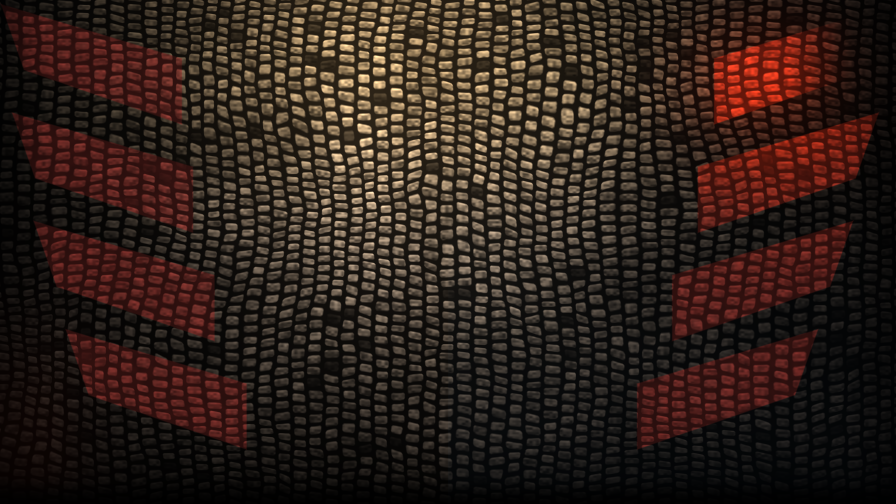
Reproduce this background procedurally as a WebGL 1 fragment shader.

```glsl
precision highp float;
// Dark scaly leather under a warm overhead glow, with four slanted red
// bands down each side. Scales are rounded boxes in staggered, warped
// columns; bands are clipped by straight edges, lights are soft ellipses.

uniform vec2 u_resolution;

const vec2 SCALE_PITCH = vec2(0.0325, 0.0218);
const vec3 GOLD_LIGHT = vec3(0.76, 0.64, 0.46);
const vec3 PALE_LIGHT = vec3(0.73, 0.64, 0.54);
const vec3 AMBIENT = vec3(0.105, 0.092, 0.083);
const vec3 BAND_RED = vec3(0.43, 0.14, 0.125);
const vec3 EMBER = vec3(0.85, 0.17, 0.05);

float hash(vec2 p) {
  vec3 q = fract(vec3(p.xyx) * 0.1031);
  q += dot(q, q.yzx + 33.33);
  return fract((q.x + q.y) * q.z);
}

float noise(vec2 p) {
  vec2 i = floor(p);
  vec2 f = fract(p);
  f = f * f * (3.0 - 2.0 * f);
  float low = mix(hash(i), hash(i + vec2(1.0, 0.0)), f.x);
  float high = mix(hash(i + vec2(0.0, 1.0)), hash(i + 1.0), f.x);
  return mix(low, high, f.y);
}

float glow(vec2 p, vec2 center, vec2 radius) {
  vec2 d = (p - center) / radius;
  return exp(-dot(d, d));
}

float roundedBox(vec2 p, vec2 halfSize, float radius) {
  vec2 d = abs(p) - halfSize + radius;
  return length(max(d, 0.0)) + min(max(d.x, d.y), 0.0) - radius;
}

// Gentle bending of the scale columns and rows.
vec2 warp(vec2 p) {
  vec2 bend = vec2(noise(p * 3.5 + 7.0), noise(p * 4.5 + 31.0)) - 0.5;
  vec2 jitter = vec2(noise(p * 24.0 + 50.0), noise(p * 24.0 + 90.0)) - 0.5;
  return p + 0.055 * bend + 0.009 * jitter + vec2(0.0, 0.06 * p.x);
}

// x: coverage of the scale, y: brightness of its face.
vec2 leather(vec2 p, float pixel) {
  vec2 grid = warp(p) / SCALE_PITCH + 20.0;
  float column = floor(grid.x);
  grid.y += 0.5 * mod(column, 2.0) + 0.25 * hash(vec2(column, 3.0));
  vec2 id = floor(grid);
  vec2 f = fract(grid) - 0.5;
  float seed = hash(id);
  f.y += (hash(id + 17.0) - 0.5) * 0.35 * f.x;
  vec2 halfSize = vec2(0.41, 0.36) - 0.06 * vec2(seed, hash(id + 5.0));
  float d = roundedBox(f * SCALE_PITCH, halfSize * SCALE_PITCH, 0.0045);
  float soft = max(pixel, 0.0016);
  float cover = 1.0 - smoothstep(-soft, soft, d);
  float grain = noise(p * vec2(150.0, 220.0));
  float rim = smoothstep(0.05, 0.3, f.y) - 0.5 * smoothstep(0.1, 0.35, -f.y);
  float face = 0.42 + 0.55 * grain + 0.28 * rim + 0.3 * (seed - 0.5);
  face *= 1.0 - 0.7 * step(0.975, hash(id + 71.0));
  return vec2(cover, max(face, 0.05));
}

// One slanted band; outward is measured from its inner vertical edge.
float band(float outward, float y, float top, float soft) {
  float above = top + 0.30 * outward - y;
  float below = y - (top - 0.131 + 0.345 * outward);
  float outer = 0.359 - 0.35 * (top + 0.107 - y) - outward;
  float inside = min(min(above, below), min(outward, outer));
  return smoothstep(-soft, soft, inside);
}

// Four bands stepping inward; side is 0 at the left and 1 at the right.
float bandStack(float edgeDistance, float y, float side, float soft) {
  vec2 drift = mix(vec2(0.0116, 0.0104), vec2(0.023, 0.0093), side);
  float mask = 0.0;
  for (int i = 0; i < 4; i++) {
    float n = float(i);
    float outward = 0.361 + drift.x * n + drift.y * n * n - edgeDistance;
    float shape = band(outward, y, 0.884 - 0.215 * n, soft);
    float fade = 1.0 - smoothstep(0.12, 0.28, outward);
    shape *= mix(1.0, fade, side * (1.0 - step(0.5, n)));
    mask = max(mask, shape);
  }
  return mask;
}

void main() {
  vec2 p = gl_FragCoord.xy / u_resolution.y;
  float aspect = u_resolution.x / u_resolution.y;
  float pixel = 1.0 / u_resolution.y;
  float right = step(0.5 * aspect, p.x);
  float edgeDistance = mix(p.x, aspect - p.x, right);

  // Broad lamp, ember at the upper right, and dark outer regions.
  float lamp = glow(p, vec2(0.83, 0.79), vec2(0.48, 0.50));
  float haze = glow(p, vec2(0.77, 0.88), vec2(0.34, 0.35));
  float ember = glow(p, vec2(aspect - 0.265, 0.84), vec2(0.16, 0.13));
  float floorFade = smoothstep(0.0, 0.16, p.y);
  vec3 lampColor = mix(PALE_LIGHT, GOLD_LIGHT, smoothstep(0.45, 0.9, p.y));
  vec3 light = lampColor * lamp + AMBIENT * (0.4 + 0.6 * floorFade);
  light *= 0.82 + 0.36 * noise(p * 7.0);

  // Scales and the shadowed channels between them.
  vec2 scales = leather(p, pixel);
  float relief = mix(0.10, scales.y, scales.x);
  vec3 color = light * relief + vec3(0.085, 0.062, 0.032) * haze;
  color += vec3(0.004, 0.012, 0.019) * smoothstep(0.8, 0.1, p.y) * right;
  color += vec3(0.055, 0.012, 0.004) * glow(p, vec2(0.0, 0.15), vec2(0.16, 0.2));

  // Worn paint follows the relief and catches the ember.
  float wear = 0.80 + 0.20 * noise(p * 90.0);
  float paint = bandStack(edgeDistance, p.y, right, max(pixel, 0.002)) * wear;
  float heat = right * glow(p, vec2(aspect - 0.25, 0.79), vec2(0.3, 0.22));
  vec3 paintColor = mix(BAND_RED, EMBER, 0.65 * heat) * (0.42 + 0.72 * relief);
  color = mix(color, paintColor + 0.12 * light * relief, 0.88 * paint);
  color += EMBER * ember * (0.12 + 0.28 * relief);

  color *= 0.15 + 0.85 * smoothstep(0.0, 0.06, p.y);
  color *= 0.6 + 0.4 * smoothstep(0.0, 0.12, edgeDistance);
  gl_FragColor = vec4(clamp(color, 0.0, 1.0), 1.0);
}
```
